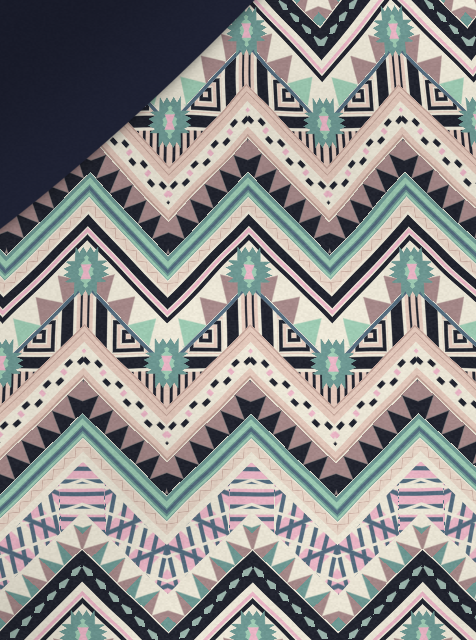
Write a Shadertoy shader that draws this pattern.

```glsl
const float HEIGHT = 768.0; // design units down the canvas
const float RISE = 100.0; // chevron drop from peak to valley
const float REPEAT = 725.0; // two motif rows, a plain and a rich gap
const float PLAIN_GAP = 289.0;
const float RICH_GAP = 436.0;
const float FIRST_ROW = 10.0;
const vec3 CREAM = vec3(.90, .88, .82);
const vec3 INK = vec3(.13, .14, .18);
const vec3 PEACH = vec3(.86, .76, .71);
const vec3 TAN = vec3(.74, .62, .58);
const vec3 MAUVE = vec3(.63, .52, .52);
const vec3 TEAL = vec3(.42, .58, .56);
const vec3 MINT = vec3(.60, .77, .68);
const vec3 SLATE = vec3(.32, .41, .48);
const vec3 PINK = vec3(.89, .69, .75);
const vec3 NAVY = vec3(.095, .105, .16);

float aa;

float hash(vec2 p) {
  vec3 q = fract(p.xyx * .1031);
  q += dot(q, q.yzx + 33.33);
  return fract((q.x + q.y) * q.z);
}
float noise(vec2 p) {
  vec2 i = floor(p), f = fract(p);
  f = f * f * (3.0 - 2.0 * f);
  return mix(mix(hash(i), hash(i + vec2(1, 0)), f.x),
             mix(hash(i + vec2(0, 1)), hash(i + 1.0), f.x), f.y);
}
float inside(float d) { return 1.0 - smoothstep(-aa, aa, d); }
float band(float x, float lo, float hi) { return inside(max(lo - x, x - hi)); }
float tooth(float x) { return abs(fract(x) - .5) * 2.0; }
float stripes(float x, float period, float width) {
  return inside((tooth(x / period) * period - width) * .5);
}
void paint(inout vec3 col, vec3 ink, float mask) { col = mix(col, ink, mask); }

// Row of triangles: h runs from 0 at the apex to 1 at the base
float pennants(float along, float h, float period) {
  float edge = (tooth(along / period) - h) * period * .5;
  return inside(edge) * step(0.0, h) * step(h, 1.0);
}

// Stepped cross with serrated ends
void starCross(inout vec3 col, vec2 c) {
  c = abs(c);
  float arms = max(c.x - 29.0 + 8.0 * tooth(c.y / 8.0) + c.y * .3, c.y - 13.0);
  float body = max(c.x - 14.0, c.y - 30.0 + 7.0 * tooth(c.x / 9.0));
  paint(col, TEAL, inside(min(arms, body)));
  float core = c.x + c.y * .45 - 11.0 + 3.0 * tooth(c.y / 7.0);
  paint(col, MINT, inside(max(core, c.y - 22.0)));
  paint(col, PINK, inside(max(c.x - 3.0 - c.y * .4, c.y - 9.0)));
}

// Crosses, pennants and nested blocks between two chevrons
void motifRow(inout vec3 col, float q, float dx) {
  float y = q + dx, along = dx + (q - 20.0) * .5;
  float flags = pennants(along - 10.0, (q + 4.0) / 42.0, 26.0);
  paint(col, along < 62.0 ? MAUVE : MINT, flags * band(along, 12.0, 89.0));

  vec3 block = CREAM;
  paint(block, PEACH, band(dx, -2.0, 10.0));
  paint(block, INK, band(dx, 3.0, 5.5) + band(dx, 14.0, 28.0));
  float ring = max(abs(dx - 54.0), abs(y - 104.0));
  float nest = band(dx, 33.0, 79.0) * band(y, 70.0, 126.0);
  paint(block, PEACH, nest * stripes(ring + 5.0, 11.0, 4.0));
  paint(block, INK, nest * stripes(ring, 11.0, 4.5));
  paint(block, INK, band(dx, 35.0, 82.0) * band(y, 129.0, 143.0));
  float foot = band(dx, 48.0, 103.0) * band(y, 147.0, 200.0);
  paint(block, PEACH, foot);
  paint(block, INK, foot * stripes(dx, 9.0, 3.5));
  paint(col, block, band(q, 45.0, 90.0));
  paint(col, SLATE, band(q, 39.0, 45.0));
  starCross(col, vec2(dx, y - 27.0));
  starCross(col, vec2(dx - RISE, y - 137.0));
}

// Peach border, dashes, teeth, teal ribbon and fine zigzag
void lowerBorders(inout vec3 col, float q, float dx) {
  float along = dx + (q - 130.0) * .5;
  paint(col, PEACH, band(q, 90.0, 111.0) + band(q, 142.0, 153.0));
  paint(col, TAN, band(q, 90.0, 92.5) + band(q, 99.0, 100.5) + band(q, 151.0, 154.0));
  paint(col, INK, band(q, 115.0, 123.0) * stripes(along, 25.0, 6.5));
  paint(col, INK, band(q, 127.0, 135.0) * stripes(along + 9.0, 25.0, 6.5));
  paint(col, PINK, band(q, 119.0, 129.0) * stripes(along + 17.0, 25.0, 4.0));
  float teeth = dx + (q - 176.0) * .5, h = (q - 156.0) / 40.0;
  paint(col, MAUVE, pennants(teeth + 9.0, 1.0 - h, 18.0));
  paint(col, INK, pennants(teeth, h, 18.0));
  paint(col, TEAL, band(q, 197.0, 226.0));
  paint(col, MINT, band(q, 203.0, 211.0) + band(q, 221.0, 225.0));
  paint(col, SLATE, band(q, 213.0, 218.0));
  paint(col, mix(CREAM, PEACH, .6), band(q, 228.0, 243.0));
  float zigzag = 230.0 + 11.0 * tooth((dx + q * .5) / 13.0);
  paint(col, TAN, .7 * band(q - zigzag, -.8, .8));
}

// Hatched panels, two-colour teeth and feathered band
void richBorder(inout vec3 col, float q, float dx) {
  float y = q + dx, along = dx + (q + 150.0) * .5;
  float panel = band(q, -181.0, -122.0), crown = inside(dx - 27.0);
  paint(col, PINK, panel * stripes(mix(along, y, crown), 31.0, 19.0));
  paint(col, SLATE, panel * stripes(mix(dx + y * .22, y, crown), 15.0, 5.0));
  paint(col, CREAM, panel * stripes(y - dx * .35, 29.0, 4.0));
  paint(col, SLATE, panel * stripes(along + q * .2, 33.0, 4.0) * (1.0 - crown));
  float teeth = dx + (q + 95.0) * .5;
  vec3 tint = mod(floor(teeth / 20.0), 2.0) < 1.0 ? MAUVE : TEAL;
  paint(col, tint, pennants(teeth + 10.0 - 20.0 * .5 + 10.0, (q + 117.0) / 40.0, 20.0));
  paint(col, INK, band(q, -75.0, -37.0));
  float rib = abs(q + 56.0), leaf = fract((dx + q * .5 + rib * .7) / 15.0);
  paint(col, mix(TEAL, CREAM, .35), inside(rib - 6.0 * leaf) * step(.25, leaf));
}

void mainImage(out vec4 fragColor, in vec2 fragCoord) {
  vec2 p = fragCoord / iResolution.y * HEIGHT;
  aa = .8 * HEIGHT / iResolution.y;
  float down = HEIGHT - p.y;

  // Chevron coordinates, widening towards the bottom
  vec2 drift = vec2(noise(p / 45.0), noise(p / 45.0 + 70.0)) - .5;
  float period = 174.0 + .085 * down - .00006 * down * down;
  float u = (p.x + drift.x * 2.0 - 295.0 - .012 * down) / period;
  float dx = RISE * tooth(u + .5);
  float q = mod(down + drift.y * 2.5 - dx - FIRST_ROW, REPEAT);
  if (q > 245.0) q -= PLAIN_GAP;
  bool rich = q > 250.0;
  if (rich) q -= RICH_GAP;

  vec3 col = CREAM;
  if (rich) richBorder(col, q, dx);
  else paint(col, INK, band(q, -42.0, -28.0));
  paint(col, PINK, band(q, -26.0, -20.5));
  paint(col, INK, band(q, -18.0, -11.0));
  if (q > -20.0) motifRow(col, q, dx);
  lowerBorders(col, q, dx);

  // Cloth grain and uneven light
  float grain = noise(p * vec2(.45, .6)) - .5;
  col += grain * .045;
  col *= .95 + .09 * noise(p / 190.0) - .05 * smoothstep(250.0, 0.0, p.x);

  // Turned-over corner with a soft shadow
  float k = clamp(p.x / 305.0, 0.0, 1.0);
  float fold = (down - 275.0 + .9 * p.x - 40.0 * k * (1.0 - k)) * .74;
  col *= 1.0 - .3 * exp(-max(fold, 0.0) / 7.0);
  vec3 back = NAVY * (1.0 + .25 * smoothstep(-150.0, 0.0, fold)) + grain * .012;
  paint(col, back, inside(fold));
  fragColor = vec4(clamp(col, 0.0, 1.0), 1.0);
}
```
